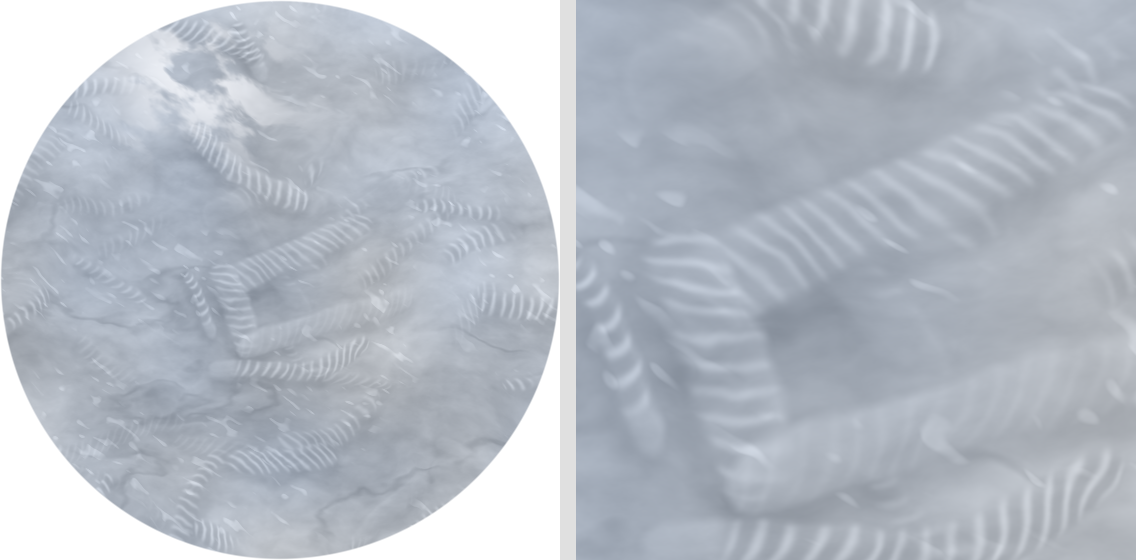
Left, the full canvas; right, a detail of the centre.
Reproduce this texture procedurally as a three.js fragment shader.

```glsl
// Round swatch of soft white crimped fibre: ribbed curling strands over fluffy wool.
#define SHADOW vec3(0.575, 0.60, 0.635)
#define LIGHT vec3(0.85, 0.875, 0.91)
#define COOL_TINT vec3(-0.012, 0.0, 0.018)
#define GRID 7.0
#define RIB_PERIOD 0.0155
#define RIB_CONTRAST 0.62
#define FOLD_CONTRAST 0.95
#define FUZZ_CONTRAST 0.30
#define RADIUS 0.5

varying vec2 vUv;

float hash(vec2 p) {
  return fract(sin(dot(p, vec2(127.1, 311.7))) * 43758.5453);
}

float noise(vec2 p) {
  vec2 i = floor(p), f = fract(p);
  f = f * f * (3.0 - 2.0 * f);
  return mix(mix(hash(i), hash(i + vec2(1.0, 0.0)), f.x),
             mix(hash(i + vec2(0.0, 1.0)), hash(i + 1.0), f.x), f.y);
}

float fbm(vec2 p) {
  float sum = 0.0, amp = 0.5;
  for (int i = 0; i < 5; i++) {
    sum += amp * noise(p);
    p = mat2(0.8, 0.6, -0.6, 0.8) * p * 2.03 + 7.3;
    amp *= 0.5;
  }
  return sum / 0.97;
}

vec2 rotate(vec2 p, float a) {
  float c = cos(a), s = sin(a);
  return vec2(c * p.x + s * p.y, c * p.y - s * p.x);
}

// Lays one wavy ribbed strand over the tone, with a soft shadow below it
void strand(inout float tone, vec2 p, float angle, float halfLen, float width,
            float bend, float seed, float opacity, float ribs) {
  vec2 q = rotate(p, angle);
  float k = mix(12.0, 23.0, hash(vec2(seed, 3.0)));
  float phase = 6.283 * hash(vec2(seed, 5.0));
  float slope = bend * k * cos(k * q.x + phase);
  float across = (q.y - bend * (sin(k * q.x + phase) - sin(phase))) / sqrt(1.0 + slope * slope);
  float past = max(abs(q.x) - halfLen, 0.0);
  float dist = length(vec2(past, across)) - width;

  float below = length(vec2(past, across + width * 0.55)) - width;
  tone -= 0.20 * opacity * (1.0 - smoothstep(-0.006, 0.013, below));

  float v = clamp(across / width, -1.0, 1.0);
  float lean = mix(-0.7, 0.7, hash(vec2(seed, 8.0)));
  float wave = 0.5 + 0.5 * sin(6.283 * (q.x + lean * across + 0.004 * v * v) / RIB_PERIOD);
  float body = 0.50 + 0.13 * v - 0.10 * v * v * v * v;
  body += RIB_CONTRAST * ribs * (wave * wave - 0.375) * (1.0 - 0.6 * v * v);
  float cover = opacity * (1.0 - smoothstep(-0.006, 0.003, dist));
  tone = mix(tone, body + 0.25 * (tone - 0.42), cover);
}

void main() {
  vec2 uv = vUv;
  vec2 warp = vec2(fbm(uv * 5.0), fbm(uv * 5.0 + 31.0)) - 0.5;
  vec2 p = uv + 0.07 * warp;

  // Fluffy folds and thin creases
  float fold = fbm(p * vec2(4.5, 8.0) + 2.0);
  float tone = 0.43 + FOLD_CONTRAST * (fold - 0.5);
  float crease = abs(fbm(p * vec2(3.0, 6.5) + 19.0) - 0.5);
  tone -= 0.20 * (1.0 - smoothstep(0.0, 0.035, crease)) * smoothstep(0.35, 0.65, noise(uv * 7.0));
  tone += 0.16 * smoothstep(0.68, 1.0, uv.y);

  // Scattered strands on a jittered grid
  float ribPatch = smoothstep(0.34, 0.68, noise(uv * 13.0 + 4.0));
  for (int i = 0; i < 49; i++) {
    float id = float(i);
    vec2 cell = vec2(mod(id, GRID), floor(id / GRID));
    vec2 jitter = vec2(hash(cell + 1.3), hash(cell + 6.7));
    vec2 center = (cell + jitter) / GRID;
    float angle = 1.9 * (hash(cell + 11.0) - 0.55);
    float size = hash(cell + 17.0);
    strand(tone, p - center, angle, mix(0.04, 0.13, size), mix(0.012, 0.023, hash(cell + 23.0)),
           mix(0.006, 0.026, hash(cell + 29.0)), id, mix(0.12, 0.80, hash(cell + 37.0)), ribPatch);
  }

  // Large strands folded around the middle
  strand(tone, p - vec2(0.44, 0.70), -0.55, 0.10, 0.022, 0.014, 61.0, 0.85, 0.85);
  strand(tone, p - vec2(0.52, 0.56), 0.50, 0.12, 0.027, 0.009, 64.0, 0.85, 0.55);
  strand(tone, p - vec2(0.43, 0.46), -1.30, 0.06, 0.023, 0.005, 67.0, 0.85, 0.60);
  strand(tone, p - vec2(0.59, 0.43), 0.20, 0.14, 0.023, 0.006, 70.0, 0.90, 0.12);

  // Fine fuzz and small bright flecks
  float fuzz = fbm(p * vec2(38.0, 62.0));
  tone += FUZZ_CONTRAST * (fuzz - 0.5);
  float fleck = noise(rotate(p, -0.6) * vec2(45.0, 120.0));
  tone += 0.28 * smoothstep(0.74, 0.95, fleck) * ribPatch;

  // Glossy sheen at the upper left
  vec2 s = rotate(uv - vec2(0.35, 0.86), -0.5) / vec2(0.17, 0.12);
  float sheen = exp(-dot(s, s)) * smoothstep(0.44, 0.62, fbm(rotate(p, -0.5) * vec2(10.0, 19.0)));

  vec3 color = mix(SHADOW, LIGHT, clamp(tone, -0.35, 1.35));
  color += COOL_TINT * (2.0 * noise(uv * 6.0 + 50.0) - 0.7);
  color = mix(color, vec3(0.98, 0.985, 1.0), 0.85 * sheen);

  // Round cut-out on white
  float disc = 1.0 - smoothstep(RADIUS - 0.004, RADIUS, length(uv - 0.5));
  gl_FragColor = vec4(mix(vec3(1.0), color, disc), 1.0);
}
```
